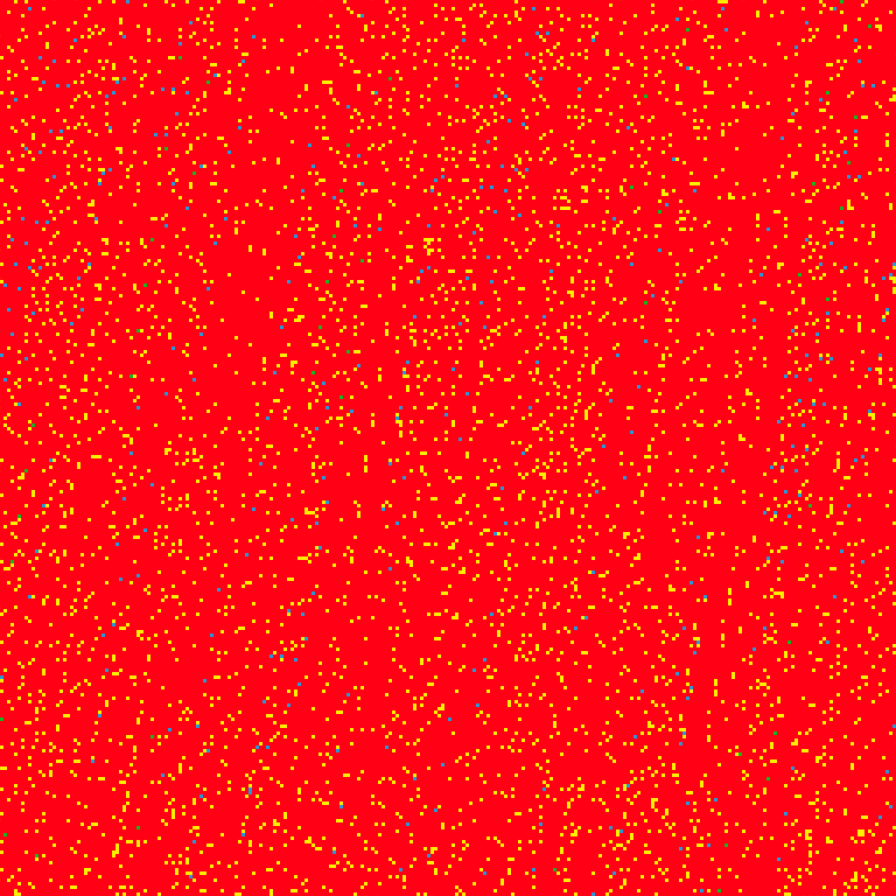
Give the GLSL for this texture, as a three.js fragment shader.

```glsl
// Red field sprinkled with tiny square yellow grains and a few green and blue ones.
#define CELLS 256.0
#define YELLOW_SHARE 0.068
#define GREEN_SHARE 0.0022
#define BLUE_SHARE 0.00003
#define EDGE_SOFTNESS 0.2
#define RED vec3(1.0, 0.0, 0.08)
#define YELLOW vec3(0.98, 0.94, 0.0)
#define GREEN vec3(0.08, 0.72, 0.12)
#define BLUE vec3(0.15, 0.6, 0.85)

varying vec2 vUv;

float hash(vec2 cell) {
  return fract(sin(dot(cell, vec2(12.9898, 78.233))) * 43758.5453);
}

// Colour of one grid cell: the rarer the grain, the lower its threshold
vec3 grainColor(vec2 cell) {
  float chance = hash(cell + 17.0);
  vec3 color = RED;
  if (chance < BLUE_SHARE + GREEN_SHARE + YELLOW_SHARE) color = YELLOW;
  if (chance < BLUE_SHARE + GREEN_SHARE) color = GREEN;
  if (chance < BLUE_SHARE) color = BLUE;
  return color;
}

void main() {
  // Grid between cell centres, with a narrow blend across the cell borders
  vec2 grid = vUv * CELLS - 0.5;
  vec2 cell = floor(grid);
  vec2 blend = smoothstep(0.5 - EDGE_SOFTNESS, 0.5 + EDGE_SOFTNESS, fract(grid));

  vec3 lower = mix(grainColor(cell), grainColor(cell + vec2(1.0, 0.0)), blend.x);
  vec3 upper = mix(grainColor(cell + vec2(0.0, 1.0)), grainColor(cell + 1.0), blend.x);
  gl_FragColor = vec4(mix(lower, upper, blend.y), 1.0);
}
```
